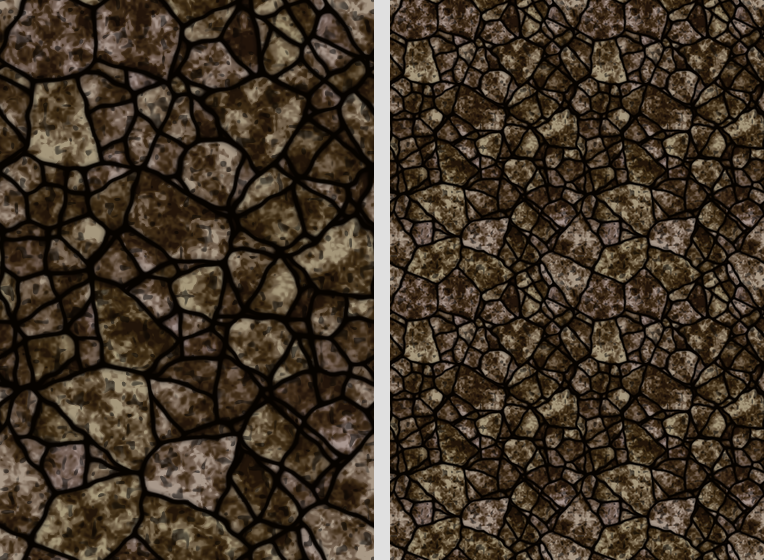
Left, the tile; right, the same tile 2 across and 2 down.
Give the GLSL for this texture, as a Shadertoy shader.

```glsl
// Irregular mottled brown and grey stones packed in dark mortar, tiling both ways.

const vec2 TILE = vec2(1.0, 1.5); // tile size in canvas widths
const float CORNER = 300.0;       // higher is sharper

vec2 hash2(vec2 p) {
    vec3 h = fract(p.xyx * vec3(0.1031, 0.1030, 0.0973));
    h += dot(h, h.yzx + 33.33);
    return fract((h.xx + h.yz) * h.zy);
}

// Value noise that wraps after a whole number of cells
float noise(vec2 uv, vec2 cells, float seed) {
    vec2 p = uv * cells, i = floor(p), f = fract(p);
    f = f * f * (3.0 - 2.0 * f);
    vec2 a = mod(i, cells) + seed, b = mod(i + 1.0, cells) + seed;
    return mix(mix(hash2(a).x, hash2(vec2(b.x, a.y)).x, f.x),
               mix(hash2(vec2(a.x, b.y)).x, hash2(b).x, f.x), f.y);
}

float layeredNoise(vec2 uv, float seed) {
    float sum = 0.0, weight = 0.5;
    vec2 cells = vec2(16.0, 24.0);
    for (int i = 0; i < 4; i++) {
        sum += weight * noise(uv, cells, seed + float(i) * 17.0);
        cells *= 2.0;
        weight *= 0.78;
    }
    return sum / 1.431;
}

// Wrapping cellular pattern: x = rounded distance to the border, yz = cell hash
vec3 cellular(vec2 uv, vec2 cells, float seed) {
    vec2 p = uv * cells, home = floor(p), size = TILE / cells;
    vec2 nearest = vec2(0.0), nearestCell = home;
    float best = 1e5;
    for (int y = -1; y <= 1; y++)
    for (int x = -1; x <= 1; x++) {
        vec2 cell = home + vec2(x, y);
        vec2 r = (cell + hash2(mod(cell, cells) + seed) - p) * size;
        if (dot(r, r) < best) {
            best = dot(r, r);
            nearest = r;
            nearestCell = cell;
        }
    }
    // Sum of exponentials: a soft minimum that rounds the corners
    float sum = 0.0;
    for (int y = -2; y <= 2; y++)
    for (int x = -2; x <= 2; x++) {
        vec2 cell = nearestCell + vec2(x, y);
        vec2 r = (cell + hash2(mod(cell, cells) + seed) - p) * size;
        vec2 across = r - nearest;
        if (dot(across, across) > 1e-7)
            sum += exp(-CORNER * dot(0.5 * (r + nearest), normalize(across)));
    }
    return vec3(-log(sum + 1e-20) / CORNER, hash2(mod(nearestCell, cells) + seed + 53.0));
}

void mainImage(out vec4 fragColor, in vec2 fragCoord) {
    vec2 uv = fragCoord / iResolution.xy;

    // Slightly wobbly outlines
    vec2 wobble = vec2(noise(uv, vec2(26.0, 39.0), 3.0), noise(uv, vec2(26.0, 39.0), 71.0)) - 0.5;
    vec2 bent = uv + 0.014 * wobble / TILE;

    // Large stones, most of them split into smaller ones
    vec3 stone = cellular(bent, vec2(5.0, 7.0), 11.0);
    float edge = stone.x;
    vec2 id = stone.yz;
    if (id.x < 0.68) {
        vec3 piece = cellular(bent, vec2(8.0, 12.0), 37.0);
        edge = -log(exp(-CORNER * edge) + exp(-CORNER * piece.x)) / CORNER;
        id = fract(id + piece.yz);
    }

    // Mottling, different on every stone
    float seed = floor(id.x * 60.0) + floor(id.y * 40.0);
    vec2 swirl = vec2(noise(uv, vec2(40.0, 60.0), seed), noise(uv, vec2(40.0, 60.0), seed + 9.0)) - 0.5;
    vec2 rock = uv + 0.012 * swirl / TILE;
    float mottle = layeredNoise(rock, seed);
    float tone = 0.50 + 0.36 * (id.y - 0.5) + mix(1.5, 2.3, id.x) * (mottle - 0.5);
    tone += 0.1 * smoothstep(0.52, 0.58, mottle) * step(0.4, id.x);
    tone += 0.32 * (noise(uv, vec2(90.0, 135.0), 29.0) - 0.5);

    // From dark brown through olive and grey to pale patches
    vec3 color = mix(vec3(0.13, 0.08, 0.04), vec3(0.24, 0.175, 0.09), smoothstep(0.0, 0.42, tone));
    color = mix(color, vec3(0.44, 0.38, 0.325), smoothstep(0.34, 0.76, tone));
    color = mix(color, vec3(0.64, 0.60, 0.55), smoothstep(0.72, 1.1, tone));
    color *= mix(vec3(1.03, 0.98, 1.04), vec3(1.0, 0.98, 0.84), fract(id.x * 7.0 + id.y));

    // Small dark pits
    color *= 1.0 - 0.5 * smoothstep(0.66, 0.88, noise(rock, vec2(64.0, 96.0), seed + 5.0));

    // Shaded rims and mortar
    color *= mix(0.75, 1.0, smoothstep(0.005, 0.02, edge));
    color = mix(vec3(0.025, 0.010, 0.0), color, smoothstep(0.0025, 0.0095, edge));
    fragColor = vec4(color, 1.0);
}
```
